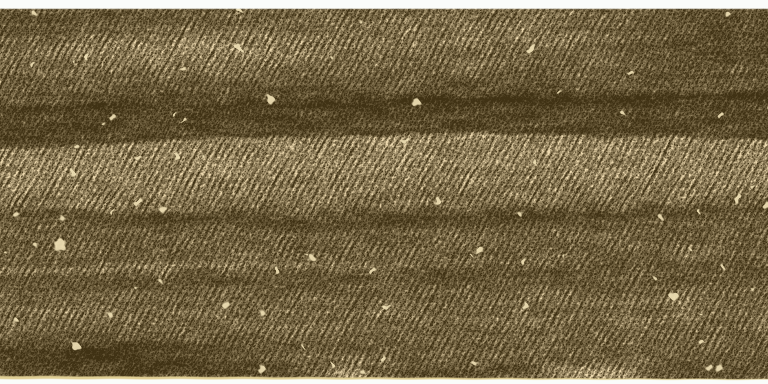
This texture is drawn by a WebGL 2 fragment shader. Its source:

```glsl
#version 300 es
precision highp float;
// A worn brown strip with fine slanted ribs, soft horizontal bands and pale chips.
// Band tones are summed first, then ribs and cellular grain modulate them,
// and one tone-to-colour ramp paints the result between two pale margins.
uniform vec2 u_resolution;
out vec4 fragColor;

vec2 hash2(vec2 p) {
  vec3 q = fract(p.xyx * vec3(0.1031, 0.103, 0.0973));
  q += dot(q, q.yzx + 33.33);
  return fract((q.xx + q.yz) * q.zy);
}

// Distance to the nearest jittered cell point
float cellular(vec2 p) {
  vec2 cell = floor(p), f = fract(p);
  float nearest = 2.0;
  for (int j = -1; j <= 1; j++)
    for (int i = -1; i <= 1; i++) {
      vec2 o = vec2(i, j);
      vec2 d = o + hash2(cell + o + 50.0) - f;
      nearest = min(nearest, dot(d, d));
    }
  return sqrt(nearest);
}

// Soft bump of given centre offset and half width
float bump(float d, float width) {
  return exp(-d * d / (width * width));
}

float blob(vec2 p, vec2 centre, vec2 size) {
  vec2 d = (p - centre) / size;
  return exp(-dot(d, d));
}

// Broad light and dark bands, each with its own slight bend
float bandTone(vec2 p) {
  float streak = cellular(vec2(p.x * 5.0, p.y * 42.0)) - 0.48;
  float patches = cellular(p * vec2(14.0, 26.0) + 9.0) - 0.48;
  float y = p.y + 0.003 * sin(p.x * 9.0) + 0.012 * patches;
  float ledge = y - 0.61 - 0.038 * sin(1.3 * p.x);
  float t = 0.365;
  t += 0.24 * smoothstep(0.008, -0.006, ledge) * smoothstep(-0.25, -0.06, ledge);
  t -= 0.16 * smoothstep(-0.004, 0.010, ledge) * smoothstep(0.19, 0.06, ledge);
  t -= (0.10 + 0.05 * p.x) * bump(y - 0.72 - 0.014 * p.x, 0.012);
  t -= 0.18 * bump(y - 0.44 + 0.02 * sin(1.5 * p.x) - 0.006 * p.x * p.x, 0.022);
  t += 0.14 * bump(y - 0.293 - 0.02 * p.x, 0.012) * smoothstep(1.5, 0.8, p.x);
  t -= 0.08 * bump(y - 0.255 - 0.02 * p.x, 0.025);
  t += 0.06 * bump(y - 0.17, 0.06);
  t += 0.27 * blob(p, vec2(0.5, 0.87), vec2(0.42, 0.05));
  t += 0.15 * blob(p, vec2(1.3, 0.92), vec2(0.4, 0.07));
  t -= 0.16 * blob(p, vec2(1.95, 0.9), vec2(0.35, 0.09));
  t -= 0.14 * blob(p, vec2(0.0, 0.95), vec2(0.3, 0.06));
  t -= 0.27 * blob(p, vec2(0.25, 0.075), vec2(0.36, 0.045));
  t -= 0.10 * bump(y - 0.03, 0.02);
  t += 0.48 * blob(p, vec2(0.9, 0.025), vec2(0.07, 0.022));
  t += 0.48 * blob(p, vec2(1.55, 0.025), vec2(0.13, 0.022));
  // Pale scuffs along the ledge
  t += 1.1 * max(streak, 0.0) * bump(ledge - 0.006, 0.014) * blob(p, vec2(1.25, 0.64), vec2(0.35, 0.2));
  return t + 0.15 * streak + 0.14 * patches;
}

// Irregular chips, at most one per grid cell, in a large and a small layer
float chips(vec2 p, float px) {
  float cover = 0.0;
  p += 0.0025 * vec2(sin(p.y * 310.0 + p.x * 90.0), sin(p.x * 270.0));
  for (int layer = 0; layer < 2; layer++) {
    float size = layer == 0 ? 0.13 : 0.085;
    vec2 g = p / size + float(layer) * 17.3, id = floor(g);
    vec2 place = hash2(id + 7.0), kind = hash2(id + 91.0);
    vec2 d = (fract(g) - 0.2 - 0.6 * place) * size;
    float a = kind.y * 3.14;
    d = mat2(cos(a), sin(a), -sin(a), cos(a)) * d;
    d.y *= 1.0 + 1.3 * place.x;
    float radius = size * (0.05 + 0.07 * place.y * place.y);
    float shown = step(kind.x, layer == 0 ? 0.33 : 0.12);
    cover = max(cover, shown * smoothstep(1.3 * px, -1.3 * px, length(d) - radius));
  }
  return cover;
}

void main() {
  vec2 p = gl_FragCoord.xy / u_resolution.y;
  float px = 1.0 / u_resolution.y;
  float tone = bandTone(p);

  // Slanted ribs: 115 across the width, broken and worn unevenly
  float slant = p.x - 0.55 * p.y;
  float wear = cellular(vec2(slant * 40.0, p.y * 17.0));
  float drift = 0.5 * sin(p.y * 31.0 + p.x * 4.0) + 0.5 * sin(p.x * 13.0 - p.y * 19.0);
  float rib = sin(6.2832 * 57.5 * slant + drift + 2.0 * wear);
  float strength = 0.05 + 0.28 * smoothstep(0.12, 0.55, tone);
  tone += strength * (0.2 + 1.25 * wear) * 0.92 * (rib + 0.12 - 0.25 * rib * rib);

  // Fine grain: short flecks along the ribs and two sizes of speckle
  float fleck = cellular(vec2(slant * 165.0, p.y * 95.0)) - 0.48;
  float speckle = cellular(p * 130.0 + 31.0) - 0.48;
  float dust = cellular(p * 210.0 + 77.0) - 0.48;
  float grain = 0.75 * fleck + 0.65 * speckle + 0.8 * dust;
  tone += (0.24 + 0.55 * clamp(tone, 0.0, 0.8)) * (grain + 0.5 * grain * abs(grain));

  vec3 brown = vec3(0.25, 0.195, 0.08), cream = vec3(0.86, 0.785, 0.625);
  vec3 colour = mix(brown, cream, clamp(tone, 0.0, 1.1));
  colour = mix(colour, vec3(0.94, 0.88, 0.71), 0.92 * chips(p, px));

  // Pale margins, with a cream lip fading out along the lower one
  float low = p.y - 0.021 + 0.004 * p.x + 0.0006 * sin(p.x * 37.0);
  float high = p.y - 0.977;
  vec3 white = vec3(0.98, 0.99, 0.98);
  colour = mix(colour, vec3(0.88, 0.81, 0.58), smoothstep(px, -px, low));
  colour = mix(colour, white, smoothstep(px, -px, low + 0.008 - 0.003 * p.x));
  colour = mix(colour, white, smoothstep(-px, px, high));
  fragColor = vec4(colour, 1.0);
}
```
